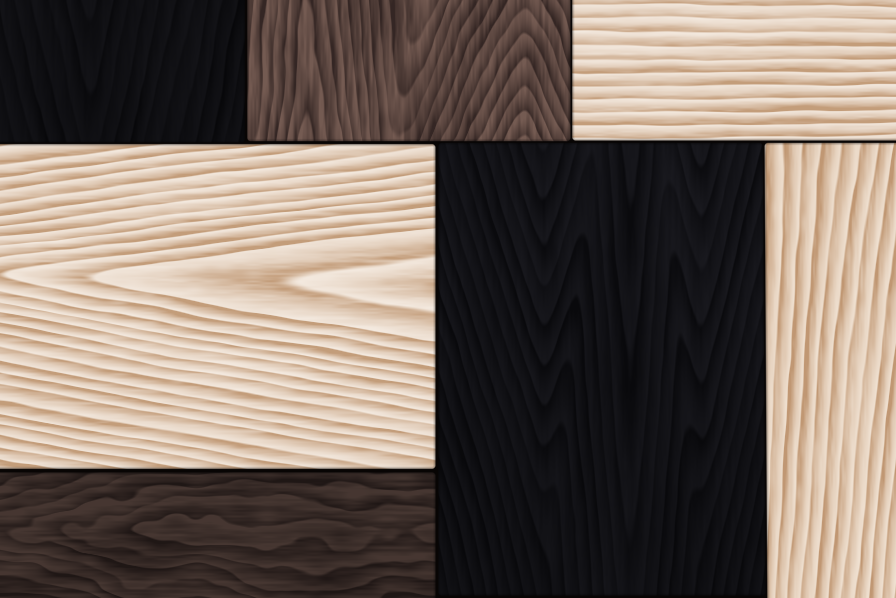
Write a Shadertoy shader that draws this texture.

```glsl
// Seven butted wooden boards: pale ash, brown walnut and black stained ash with ring grain.
#define ASH_PALE vec3(0.955, 0.915, 0.875)
#define ASH_TAN vec3(0.765, 0.615, 0.480)
#define WALNUT_LIGHT vec3(0.455, 0.355, 0.320)
#define WALNUT_DARK vec3(0.205, 0.150, 0.140)
#define STAIN_LIGHT vec3(0.092, 0.092, 0.112)
#define STAIN_DARK vec3(0.035, 0.035, 0.046)
#define GAP_COLOR vec3(0.030, 0.018, 0.016)
#define CORNER 0.006
#define BEVEL 0.005
#define FIBRE_DENSITY 190.0

float hash(vec2 p) {
    vec3 q = fract(p.xyx * 0.1031);
    q += dot(q, q.yzx + 33.33);
    return fract((q.x + q.y) * q.z);
}

float noise(vec2 p) {
    vec2 i = floor(p), f = fract(p);
    f = f * f * (3.0 - 2.0 * f);
    return mix(mix(hash(i), hash(i + vec2(1, 0)), f.x),
               mix(hash(i + vec2(0, 1)), hash(i + vec2(1, 1)), f.x), f.y);
}

float fbm(vec2 p) {
    float sum = 0.0, amp = 0.5;
    for (int i = 0; i < 4; i++) {
        sum += amp * noise(p);
        p = p * 2.03 + 17.1;
        amp *= 0.5;
    }
    return sum - 0.47;
}

float smoothMin(float a, float b, float k) {
    float h = max(k - abs(a - b), 0.0) / k;
    return min(a, b) - h * h * k * 0.25;
}

// Cathedral grain: nested V curves about an axis. g = (along, across).
float cathedral(vec2 g, float axis, float tip, float slope) {
    return length(vec2(g.y - axis, 0.012)) - slope * (g.x - tip);
}

// One growth ring: a crisp inner edge that fades outward.
float ring(float phase) {
    float t = fract(phase);
    return smoothstep(0.0, 0.16, t) * pow(1.0 - t, 1.3) * 1.35;
}

// Fine streaks running along the grain.
float fibre(vec2 g) {
    return 0.6 * noise(g * vec2(9.0, FIBRE_DENSITY))
         + 0.4 * noise(g * vec2(40.0, FIBRE_DENSITY * 1.7)) - 0.5;
}

vec3 paleAsh(float phase, vec2 g) {
    float strength = 0.45 + 0.6 * noise(vec2(g.x * 3.0, floor(phase) * 7.3));
    float tan_ = ring(phase) * strength * (1.0 + 0.9 * fibre(g));
    tan_ += 0.14 * fibre(g + 3.7) + 0.12 * fbm(g * vec2(2.0, 9.0)) + 0.06;
    return mix(ASH_PALE, ASH_TAN, clamp(tan_, 0.0, 1.0));
}

vec3 blackAsh(float phase, vec2 g) {
    float strength = 0.4 + 0.6 * noise(vec2(g.x * 4.0, floor(phase) * 5.1));
    float dark = 0.25 + ring(phase) * strength * 0.8 + 0.3 * fibre(g) - 0.5 * fbm(g * vec2(2.0, 6.0));
    return mix(STAIN_LIGHT, STAIN_DARK, clamp(dark, 0.0, 1.0));
}

vec3 walnut(float phase, vec2 g) {
    float strength = 0.3 + 0.5 * noise(vec2(g.x * 5.0, floor(phase) * 3.7));
    float dark = 0.2 + ring(phase) * strength + 0.65 * fibre(g) - 0.9 * fbm(g * vec2(5.0, 14.0));
    return mix(WALNUT_LIGHT, WALNUT_DARK, clamp(dark, 0.0, 1.0));
}

// Lays one board with rounded corners and shaded edges.
void lay(inout vec3 col, vec2 p, vec2 lo, vec2 hi, vec3 wood) {
    vec2 q = abs(p - 0.5 * (lo + hi)) - 0.5 * (hi - lo) + CORNER;
    float d = length(max(q, 0.0)) + min(max(q.x, q.y), 0.0) - CORNER;
    float px = 0.8 / iResolution.y;
    wood *= mix(0.72, 1.0, smoothstep(0.0, BEVEL, -d));
    col = mix(col, wood, smoothstep(px, -px, d));
}

void mainImage(out vec4 fragColor, in vec2 fragCoord) {
    vec2 p = fragCoord / iResolution.xy * vec2(1.5, 1.0);
    vec2 h = p, v = p.yx; // grain running across and grain running upright
    float warpH = fbm(h * vec2(3.5, 9.0)), warpV = fbm(v * vec2(3.5, 9.0));
    vec3 col = GAP_COLOR;

    // Top row: black, walnut, ash
    float s = cathedral(v, 0.15, 0.80, 0.22) + 0.035 * warpV;
    lay(col, p, vec2(-0.1, 0.762), vec2(0.410, 1.1), blackAsh(s / 0.026, v) * 0.82);

    s = smoothMin(cathedral(v, 0.879, 0.90, -0.45), cathedral(v, 0.51, 0.86, -0.12), 0.06);
    lay(col, p, vec2(0.414, 0.764), vec2(0.955, 1.1), walnut((s + 0.05 * warpV) / 0.021, v));

    s = p.y + 0.03 * (p.x - 1.2) * (p.y - 0.85) * 6.0 + 0.022 * warpH;
    lay(col, p, vec2(0.958, 0.765), vec2(1.6, 1.1), paleAsh(s / 0.022, h));

    // Large ash board: wide rings in the heart, tight ones outside
    s = cathedral(h, 0.541 - 0.025 * p.x, 0.0, 0.15) + 0.013 + 0.020 * warpH;
    float phase = s / (s > 0.0 ? 0.021 : 0.054);
    phase += 0.7 * noise(vec2(s * 25.0, 4.0)) * smoothstep(0.02, 0.08, s);
    lay(col, p, vec2(-0.1, 0.216), vec2(0.729, 0.759), paleAsh(phase, h));

    // Large black board: three downward cathedrals merged
    s = smoothMin(cathedral(v, 0.910, 0.56, 0.30), cathedral(v, 1.174, 0.59, 0.24), 0.03);
    s = smoothMin(s, cathedral(v, 1.055, 0.26, 0.08), 0.03) + 0.022 * warpV;
    vec3 stained = blackAsh(s / 0.021, v) * (0.9 + 0.2 * smoothstep(0.0, 0.7, p.y));
    lay(col, p, vec2(0.734, 0.004), vec2(1.277 + 0.006 * (0.76 - p.y), 0.761), stained);

    // Upright ash board, leaning more toward the right
    s = p.x - 0.03 * p.y - 0.4 * (p.x - 1.28) * p.y + 0.025 * warpV;
    lay(col, p, vec2(1.280 + 0.006 * (0.76 - p.y), -0.1), vec2(1.6, 0.761),
        paleAsh(s / 0.021, v) * vec3(0.985, 0.965, 0.94));

    // Lower walnut board with swirling figure
    s = cathedral(h, 0.11, 0.30, 0.12) + 0.16 * fbm(h * vec2(4.0, 7.0) + 5.0);
    lay(col, p, vec2(-0.1, -0.1), vec2(0.729, 0.210), walnut(s / 0.026, h) * 0.60);

    fragColor = vec4(col, 1.0);
}
```
